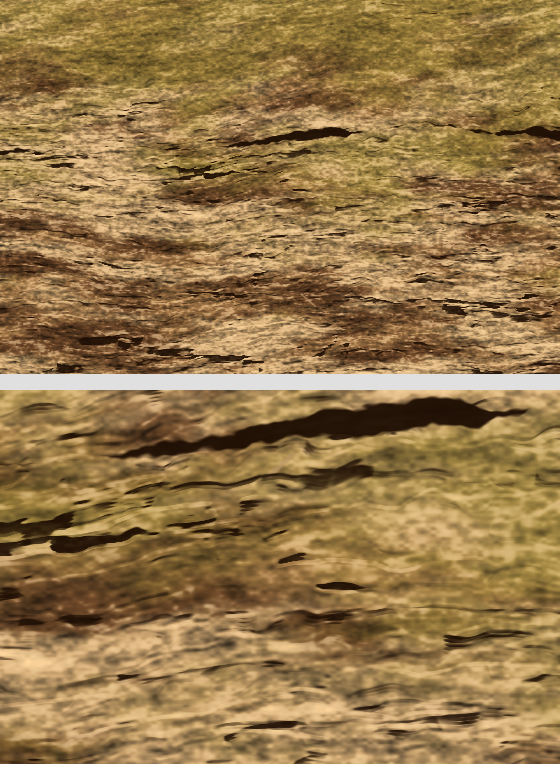
Top: the whole. Bottom: its middle third, enlarged.
Give the GLSL for this texture, as a WebGL 2 fragment shader.

```glsl
#version 300 es
precision highp float;
// Weathered, rotting timber: torn fibrous plates under a mossy upper edge.
// Noise stretched along the grain builds a relief; a short march towards
// the light casts shadows below its ledges, and broad noise tints the wood.

uniform vec2 u_resolution;
out vec4 fragColor;

float hash(vec2 p) {
    vec3 q = fract(vec3(p.xyx) * 0.1031);
    q += dot(q, q.yzx + 33.33);
    return fract((q.x + q.y) * q.z);
}

float noise(vec2 p) {
    vec2 i = floor(p), f = fract(p);
    f = f * f * (3.0 - 2.0 * f);
    return mix(mix(hash(i), hash(i + vec2(1, 0)), f.x),
               mix(hash(i + vec2(0, 1)), hash(i + vec2(1, 1)), f.x), f.y);
}

float fbm(vec2 p, int octaves) {
    float sum = 0.0, amp = 0.5, total = 0.0;
    for (int i = 0; i < octaves; i++) {
        sum += amp * noise(p);
        total += amp;
        amp *= 0.58;
        p = p * 2.03 + vec2(17.3, 9.1);
    }
    return sum / total;
}

// Coordinates that follow the grain, steeper towards the top and ragged
vec2 grainSpace(vec2 p) {
    float tilt = mix(0.02, 0.12, smoothstep(0.5, 1.0, p.y));
    float bend = 0.05 * noise(p * vec2(2.2, 3.0) + 4.0) + 0.012 * noise(p * vec2(9.0, 12.0))
               + 0.007 * noise(p * vec2(34.0, 40.0));
    return vec2(p.x, p.y - tilt * p.x + bend) + 20.0;
}

float fibres(vec2 g) {
    return fbm(g * vec2(13.0, 68.0), 3);
}

// Large broken plates, smaller flakes, chips and the fibres on them
float relief(vec2 p) {
    vec2 g = grainSpace(p);
    float decay = mix(1.0, 0.3, smoothstep(0.62, 0.85, p.y));
    float lift = smoothstep(0.42, 0.75, fbm(g * vec2(3.0, 9.0) + 3.0, 2));
    float plates = smoothstep(0.49, 0.52, fbm(g * vec2(3.6, 17.0), 5));
    float flakes = smoothstep(0.48, 0.54, fbm(g * vec2(7.0, 38.0) + 9.0, 4));
    float chips = smoothstep(0.46, 0.56, fbm(g * vec2(24.0, 75.0) + 40.0, 2));
    return decay * (1.2 * lift * plates + 0.5 * flakes + 0.28 * chips)
         + mix(0.7, 1.1, decay) * fibres(g);
}

// Long ragged split across the board: 1 inside, 0 outside
float longSplit(vec2 p) {
    float y = 0.59 + 0.06 * smoothstep(0.4, 1.0, p.x)
            + 0.08 * (fbm(vec2(p.x * 4.0, 7.0), 6) - 0.5);
    float width = 0.016 * smoothstep(0.42, 0.78, fbm(vec2(p.x * 6.0, 31.0), 4));
    float ragged = 0.012 * (fbm(p * vec2(32.0, 70.0), 3) - 0.4);
    return 1.0 - smoothstep(width - 0.002, width + 0.002, abs(p.y - y) + ragged + 0.002);
}

// Distance to a line segment
float segment(vec2 p, vec2 a, vec2 b) {
    vec2 d = b - a;
    return length(p - a - d * clamp(dot(p - a, d) / dot(d, d), 0.0, 1.0));
}

void main() {
    vec2 p = gl_FragCoord.xy / u_resolution.y;
    vec2 g = grainSpace(p);
    float height = relief(p);
    float crumbs = fbm(p * vec2(105.0, 165.0), 2) - 0.5;

    // Shadow and slope, with light from above and slightly right
    float shade = 0.0, slope = 0.0;
    for (int i = 1; i <= 6; i++) {
        float rise = relief(p + vec2(0.001, 0.0035) * float(i)) - height;
        if (i == 1) slope = -rise;
        shade = max(shade, rise - 0.17 * float(i));
    }
    shade = smoothstep(0.12, 0.62, shade) * (0.9 + 0.5 * crumbs);

    // Brown wood, bare pale wood and moss
    float brown = smoothstep(0.34, 0.66, fbm(g * vec2(6.0, 26.0) + 50.0, 4));
    vec3 col = mix(vec3(0.37, 0.24, 0.135), vec3(0.55, 0.40, 0.24), brown);
    float band = (p.y - 0.57) / 0.17;
    float bare = fbm(g * vec2(3.0, 13.0) + 30.0, 5) + 0.16 * exp(-band * band);
    col = mix(col, vec3(0.75, 0.61, 0.42), 0.9 * smoothstep(0.49, 0.66, bare));
    float moss = p.y + 0.07 * p.x + 1.2 * (fbm(g * vec2(4.0, 12.0) + 70.0, 5) - 0.5);
    moss = smoothstep(0.45, 0.95, moss);
    col = mix(col, vec3(0.57, 0.48, 0.21), 0.8 * moss);

    // Fibre tone, fine crumbs and lit edges
    float streak = fibres(g + 5.0) + 0.6 * fbm(g * vec2(34.0, 125.0), 2) - 0.8;
    float contrast = mix(1.0, 0.75, moss);
    float light = 1.02 + contrast * (0.9 * streak + 0.75 * crumbs + 0.5 * clamp(slope, -0.6, 0.6));
    col *= max(light, 0.3);
    float glint = smoothstep(1.1, 1.5, light + 0.4 * (bare - 0.5));
    col = mix(col, vec3(0.84, 0.73, 0.56), 0.6 * glint);

    // Scattered pale splinters
    for (int i = 0; i < 14; i++) {
        vec2 id = vec2(float(i), 5.0);
        vec2 a = vec2(1.5 * hash(id), 0.2 + 0.75 * hash(id + 11.0));
        float angle = 2.4 * (hash(id + 23.0) - 0.5);
        vec2 b = a + (0.015 + 0.04 * hash(id + 37.0)) * vec2(cos(angle), sin(angle));
        float body = 1.0 - smoothstep(0.0008, 0.0035, segment(p, a, b));
        col = mix(col, vec3(0.74, 0.60, 0.42), 0.6 * body);
    }

    // Deep shadows and the split
    col = mix(col, vec3(0.11, 0.05, 0.01), 0.95 * clamp(max(shade, longSplit(p)), 0.0, 1.0));
    fragColor = vec4(clamp(col, 0.0, 1.0), 1.0);
}
```
